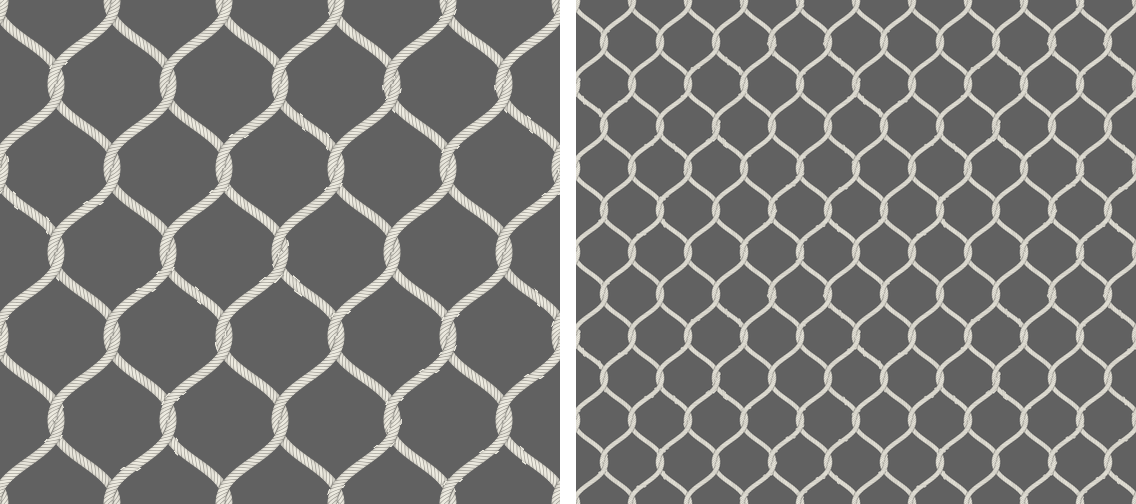
Left: one tile. Right: repeated 2 by 2.
A Shadertoy shader for this pattern:

```glsl
#define REPEATS vec2(5.0, 3.0)
#define ROPE_RADIUS 0.041
#define KNOT_BULGE 0.035
#define RIBS 48.0
#define RIB_TILT 1.1
#define FRAY 0.012
#define FRAY_CHANCE 0.05
#define GROUND vec3(0.38)
#define ROPE_DARK vec3(0.56, 0.55, 0.52)
#define ROPE_LIGHT vec3(0.93, 0.92, 0.88)

const float TAU = 6.2831853;

float hash(vec2 p) {
    return fract(sin(dot(p, vec2(12.9898, 78.233))) * 43758.5453);
}

// One family of wavy ropes; side = 1 or -1 mirrors it.
// Returns colour in rgb and signed distance to the rope edge in a.
vec4 rope(vec2 cell, float cellHeight, float side) {
    float angle = TAU * cell.y;
    float c = cos(angle);

    // Centre line and its slope
    float swing = 0.25 + KNOT_BULGE;
    float centre = side * (0.25 - swing * c * (1.15 - 0.15 * c * c));
    float slope = side * swing * TAU / cellHeight * sin(angle) * (1.15 - 0.45 * c * c);

    // Coordinates across and along the rope
    float offset = cell.x - centre + 0.5;
    float column = mod(floor(offset), REPEATS.x);
    float dx = fract(offset) - 0.5;
    float stretch = inversesqrt(1.0 + slope * slope);
    float across = dx * stretch;
    float along = dx * slope * stretch;

    // Twisted ribs, spaced evenly by approximate arc length
    float ribPhase = RIBS * cell.y - 0.93 * sin(2.0 * angle)
                   + (along - RIB_TILT * across) * RIBS / 2.1;
    float ribId = mod(floor(ribPhase), RIBS * REPEATS.y);
    vec2 seed = vec2(ribId, column + 7.0 * side);
    float groove = smoothstep(0.4, 1.0, abs(2.0 * fract(ribPhase) - 1.0));

    // Rounded shading, uneven ribs and a few frayed fibres
    float q = min(abs(across) / ROPE_RADIUS, 1.0);
    float tone = 1.04 - 0.6 * groove - 0.3 * q * q * q - 0.12 * hash(seed);
    tone = max(tone, step(ROPE_RADIUS + 0.002, abs(across)));
    float frayed = step(1.0 - FRAY_CHANCE, hash(seed + 31.7));
    float edge = abs(across) - ROPE_RADIUS - FRAY * frayed;
    return vec4(mix(ROPE_DARK, ROPE_LIGHT, clamp(tone, 0.0, 1.0)), edge);
}

void mainImage(out vec4 fragColor, in vec2 fragCoord) {
    vec2 cell = fragCoord / iResolution.xy * REPEATS;
    float pixel = REPEATS.x / iResolution.x;
    float cellHeight = iResolution.y / REPEATS.y / (iResolution.x / REPEATS.x);

    // The rope rising to the right always lies on top
    float topSide = sin(TAU * cell.y) >= 0.0 ? 1.0 : -1.0;
    vec4 under = rope(cell, cellHeight, -topSide);
    vec4 over = rope(cell, cellHeight, topSide);

    // Contact shadow, then layers from back to front
    under.rgb *= mix(0.72, 1.0, smoothstep(0.0, 0.02, over.a));
    vec3 color = GROUND;
    color = mix(color, under.rgb, smoothstep(0.5, -0.5, under.a / pixel));
    color = mix(color, over.rgb, smoothstep(0.5, -0.5, over.a / pixel));
    fragColor = vec4(color, 1.0);
}
```
